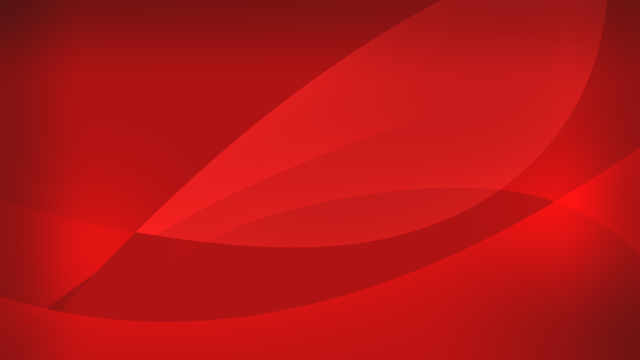
Reproduce this background procedurally as a WebGL 2 fragment shader.

```glsl
#version 300 es
precision highp float;
// Red abstract backdrop: a large translucent leaf crossed by sweeping curves.
// Each curve is a signed distance; its lit side gets a glow that decays away
// from the edge. Soft shading darkens the borders of the canvas.

#define BASE_LIGHT 0.69
#define LEAF_LIGHT 0.055
#define RIM_LIGHT 0.11
#define FOLD_LIGHT 0.08
#define SWEEP_LIGHT 0.125
#define TOP_SHADE 0.36
#define LEFT_SHADE 0.25
#define CORNER_SHADE 0.24

uniform vec2 u_resolution;
out vec4 outColor;

// Approximate signed distance to a quartic curve, positive above it.
float curveDist(vec2 p, vec4 c, float c4) {
    float x = p.x;
    float y = c.x + x * (c.y + x * (c.z + x * (c.w + x * c4)));
    float slope = c.y + x * (2.0 * c.z + x * (3.0 * c.w + x * 4.0 * c4));
    return (p.y - y) / sqrt(1.0 + slope * slope);
}

// Bowl under the leaf: power curve on the left, superellipse on the right.
float bowlDist(vec2 p) {
    float x = p.x - 0.81;
    if (x < 0.0) return p.y - 0.3125 - 0.132 * pow(-x / 0.81, 1.8);
    vec2 q = abs(vec2(x / 0.88, (1.0926 - p.y) / 0.78));
    float k = pow(pow(q.x, 2.2) + pow(q.y, 2.2), 1.0 / 2.2);
    return (1.0 - k) * 0.78;
}

float side(float d) {
    float soft = max(0.0025, 0.8 / u_resolution.y);
    return smoothstep(-soft, soft, d);
}

float glow(float d, float width) {
    return exp(-max(d, 0.0) / width);
}

float spot(vec2 p, vec2 center, float radius) {
    vec2 q = (p - center) / radius;
    return exp(-dot(q, q));
}

void main() {
    vec2 p = gl_FragCoord.xy / u_resolution * vec2(16.0 / 9.0, 1.0);

    // Signed distances, positive on the lit side of each edge
    float bowl = bowlDist(p);
    float rim = -curveDist(p, vec4(-0.0595, 1.205, -0.278, 0.0), 0.0);
    float fold = curveDist(p, vec4(0.0346, 0.879, -0.404, 0.1), 0.0);
    float arch = curveDist(p - vec2(1.2, 0.0), vec4(0.4772, 0.0493, -0.3114, -0.3039), -0.45);
    float sweep = -curveDist(p, vec4(0.176, -0.3081, 0.351, -0.026), 0.0);

    float inBowl = side(bowl);
    float inRim = side(rim);
    float inFold = side(fold);
    float inArch = side(arch);
    float inSweep = side(sweep);
    float leaf = inBowl * inRim;

    // Leaf body and its glowing edges
    float light = BASE_LIGHT;
    light += leaf * (LEAF_LIGHT + RIM_LIGHT * glow(rim, 0.13));
    light += leaf * 0.08 * glow(bowl, 0.10);
    light += leaf * inFold * FOLD_LIGHT * glow(fold, 0.11) * (1.0 - smoothstep(0.8, 1.3, p.x));
    light += inArch * inRim * FOLD_LIGHT * glow(arch, 0.13) * smoothstep(0.4, 0.75, p.x);

    // Lower sweep, with dark sliver and warm light at the left crossing
    light += inSweep * (0.025 + SWEEP_LIGHT * glow(sweep, 0.14));
    float outside = 1.0 - inRim;
    light -= outside * (1.0 - inFold) * (1.0 - inSweep) * 0.08;
    light += outside * inFold * 0.16 * spot(p, vec2(0.27, 0.30), 0.20);
    light += outside * (1.0 - inBowl) * 0.05 * glow(-bowl, 0.2);

    // Warm light where arch and sweep cross at the right
    float hotMask = (1.0 - inBowl) * mix(0.35, 1.0, max(inArch, inSweep));
    light += hotMask * 0.13 * spot(p, vec2(1.56, 0.44), 0.18);

    // Border shading
    float topShade = mix(TOP_SHADE, 0.25, p.x / 1.78);
    light *= 1.0 - topShade * smoothstep(0.75, 1.03, p.y);
    light *= 1.0 - LEFT_SHADE * (1.0 - smoothstep(0.0, 0.25, p.x));
    light *= 1.0 - 0.18 * smoothstep(1.55, 1.78, p.x);
    float corner = smoothstep(1.15, 1.7, p.x) * (1.0 - smoothstep(0.05, 0.36, p.y));
    light *= 1.0 - CORNER_SHADE * corner;

    // Deep red ramp, a little paler inside the leaf
    float pale = 0.075 + leaf * 0.12 * max(light - 0.65, 0.0);
    outColor = vec4(light, vec2(pale + 0.015 * leaf), 1.0);
}
```
